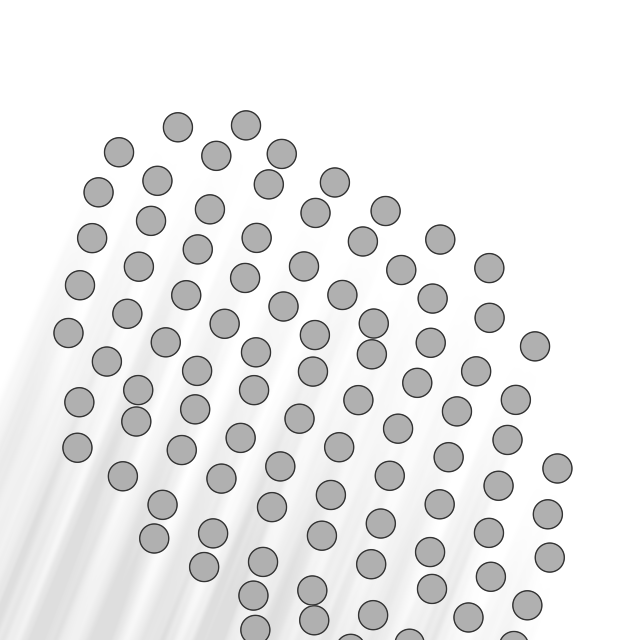
Give the GLSL for this background, as a WebGL 2 fragment shader.

```glsl
#version 300 es
precision highp float;

uniform vec2 u_resolution;
out vec4 outColor;

const int ROWS = 11;
const int FIRST_COLUMN = 2;
const int LAST_COLUMN = 17;
const float DOT_RADIUS = 0.0238;
const float OUTLINE_WIDTH = 0.0022;
const vec3 PAPER = vec3(1.0);
const vec3 DOT_FILL = vec3(0.69);
const vec3 DOT_OUTLINE = vec3(0.2);

// Uneven spacing of the two families of lattice lines
const float COLUMN_X[16] = float[](
    0.094, 0.154, 0.236, 0.309, 0.383, 0.443, 0.492, 0.581,
    0.652, 0.714, 0.793, 0.871, 0.948, 1.043, 1.100, 1.171);
const float ROW_DROP[11] = float[](
    -0.060, -0.057, -0.018, 0.0, 0.027, 0.056,
    0.086, 0.105, 0.146, 0.154, 0.169);

float hash(vec2 cell) {
    return fract(sin(dot(cell, vec2(127.1, 311.7))) * 43758.5453);
}

// Sheared lattice, measured downward from the top; the top row fans out
vec2 dotCenter(int row, int column) {
    float r = float(row);
    float m = float(column);
    float fan = row == 0 ? 0.010 + 0.0026 * (m - 3.3) * (m - 3.3) : 0.0;
    float x = COLUMN_X[column - FIRST_COLUMN] - 0.092 * (r - 3.0) + fan;
    float y = 0.1667 + 0.0446 * m + ROW_DROP[row];
    y -= 0.0145 * step(9.0, m) + 0.006 * step(15.0, m);
    return vec2(x, y);
}

// Column limits that give the cluster its rounded outline
int rowStart(int row) {
    int inset = (row >= 7 ? 1 : 0) + 2 * max(row - 8, 0);
    return max(FIRST_COLUMN, row + inset);
}

int rowEnd(int row) {
    return min(LAST_COLUMN, row + 10 - 3 / (row + 1));
}

// Soft strip that starts at a dot and runs along a direction
float trail(vec2 offset, vec2 direction, float halfWidth) {
    float along = dot(offset, direction);
    float across = abs(offset.x * direction.y - offset.y * direction.x);
    float width = halfWidth + 0.012 * max(along, 0.0);
    float strip = 1.0 - smoothstep(width * 0.72, width * 1.12, across);
    return strip * smoothstep(0.0, 0.22, along);
}

float disc(float dist, float radius, float pixel) {
    return 1.0 - smoothstep(radius - pixel, radius + pixel, dist);
}

void main() {
    vec2 p = gl_FragCoord.xy / u_resolution;
    p.y = 1.0 - p.y;
    float pixel = 0.6 / min(u_resolution.x, u_resolution.y);
    vec2 drift = normalize(vec2(-0.40, 1.0));

    float shade = 0.0;
    float nearest = 10.0;
    for (int row = 0; row < ROWS; row++) {
        for (int column = rowStart(row); column <= rowEnd(row); column++) {
            vec2 offset = p - dotCenter(row, column);
            float strength = mix(0.011, 0.021, hash(vec2(row, column)));
            shade += strength * trail(offset, drift, DOT_RADIUS);
            nearest = min(nearest, length(offset));
        }
    }

    // Fine streaks follow the trails
    float lane = (p.x * drift.y - p.y * drift.x) * 130.0;
    float grain = mix(hash(vec2(floor(lane), 3.0)),
                      hash(vec2(floor(lane) + 1.0, 3.0)),
                      smoothstep(0.0, 1.0, fract(lane)));
    vec3 color = PAPER - min(shade * mix(0.8, 1.2, grain), 0.13);

    // Outlined dots
    color = mix(color, DOT_OUTLINE, disc(nearest, DOT_RADIUS, pixel));
    color = mix(color, DOT_FILL, disc(nearest, DOT_RADIUS - OUTLINE_WIDTH, pixel));
    outColor = vec4(color, 1.0);
}
```
